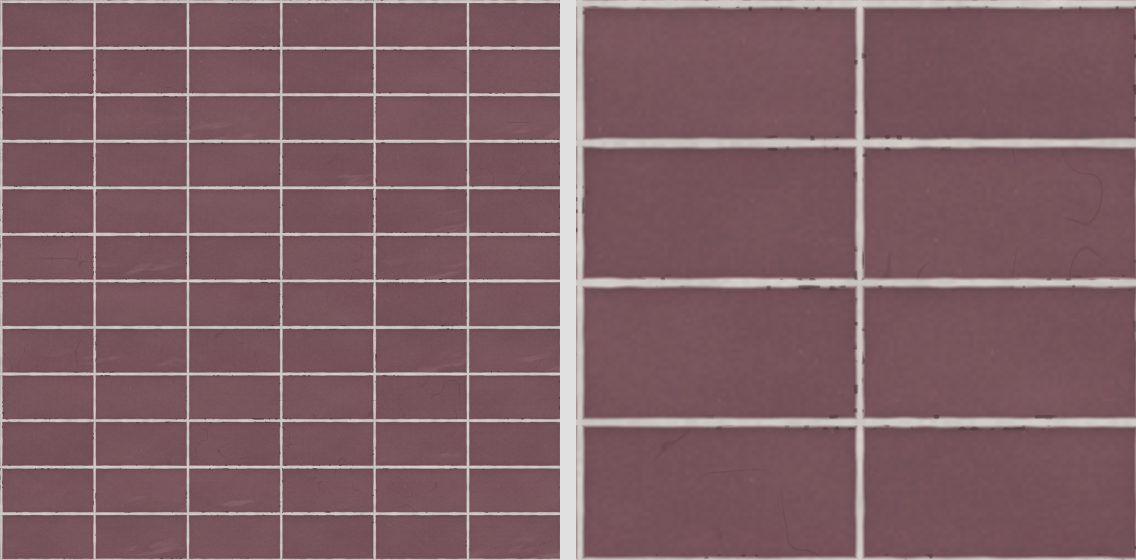
Left: the whole. Right: its middle third, enlarged.
This texture is drawn by a Shadertoy shader. Its source:

```glsl
// Glazed plum wall tiles in a straight 6 by 12 stack with pale, slightly worn grout.
#define GRID vec2(6.0, 12.03)           // tiles across and down
#define ORIGIN vec2(0.0023, 0.0029)     // first joint from the left and top
#define JOINT_HALF vec2(0.0022, 0.0026) // half width of upright and level joints
#define SOFTNESS 0.0015                 // blur of the joint edges
#define TILE_COLOR vec3(0.470, 0.330, 0.358)
#define GROUT_COLOR vec3(0.815, 0.795, 0.775)
#define SCUFF_COLOR vec3(0.60, 0.46, 0.48)
#define CHIP_COLOR vec3(0.27, 0.20, 0.21)
#define TONE_SPREAD 0.035               // brightness change between tiles
#define GRAIN 0.045                     // fine speckle in the glaze
#define CHIP_AMOUNT 0.60

float hash(vec2 p) {
    return fract(sin(dot(p, vec2(127.1, 311.7))) * 43758.5453);
}

float noise(vec2 p) {
    vec2 i = floor(p), f = fract(p);
    f = f * f * (3.0 - 2.0 * f);
    return mix(mix(hash(i), hash(i + vec2(1, 0)), f.x),
               mix(hash(i + vec2(0, 1)), hash(i + vec2(1, 1)), f.x), f.y);
}

float fbm(vec2 p) {
    float sum = 0.0, gain = 0.5;
    for (int i = 0; i < 4; i++) {
        sum += gain * noise(p);
        p = p * 2.03 + 17.3;
        gain *= 0.5;
    }
    return sum / 0.9375;
}

// Glaze: tone per tile, cloudy mottling, grain and occasional marks
vec3 glaze(vec2 p, vec2 id, vec2 local) {
    vec2 q = p + 3.7 * id;
    float tone = 1.0 + TONE_SPREAD * (hash(id) - 0.5);
    tone += 0.09 * (fbm(q * vec2(14.0, 26.0)) - 0.5);
    tone += GRAIN * (noise(p * 380.0) - 0.5);
    vec3 color = TILE_COLOR * tone;
    color.r += 0.012 * (noise(p * 230.0 + 40.0) - 0.5);

    // Pale slanted scuffs on a few tiles
    float scuffed = step(0.78, hash(id + 31.0));
    vec2 slant = vec2(q.x, q.y + 0.18 * q.x);
    float scuff = smoothstep(0.52, 0.75, fbm(slant * vec2(18.0, 75.0)));
    scuff *= smoothstep(0.35, 0.8, local.y);
    color = mix(color, SCUFF_COLOR, 0.32 * scuffed * scuff);

    // Faint curling hairlines on others
    float crazed = step(0.75, hash(id + 57.0));
    float hairline = 1.0 - smoothstep(0.0, 0.025, abs(noise(q * 38.0) - 0.5));
    hairline *= smoothstep(0.5, 0.7, noise(q * 24.0 + 9.0));
    color *= 1.0 - 0.09 * crazed * hairline;

    // Tiny light pits
    float pit = smoothstep(0.93, 0.98, noise(p * 210.0 + 70.0));
    return mix(color, SCUFF_COLOR, 0.25 * pit);
}

void mainImage(out vec4 fragColor, in vec2 fragCoord) {
    vec2 uv = fragCoord / iResolution.xy;
    vec2 p = vec2(uv.x, 1.0 - uv.y); // measured downwards from the top
    float pixel = 1.0 / min(iResolution.x, iResolution.y);
    float soft = max(SOFTNESS, 0.75 * pixel);

    // Tile cell, and distance from the nearest uneven joint edge
    vec2 cell = (p - ORIGIN) * GRID;
    vec2 id = floor(cell), local = fract(cell);
    vec2 line = floor(cell + 0.5);
    vec2 toJoint = abs(cell - line) / GRID;
    vec2 wobble = vec2(noise(vec2(line.x * 7.0, p.y * 85.0)),
                       noise(vec2(p.x * 85.0, line.y * 7.0))) - 0.5;
    vec2 edges = toJoint - JOINT_HALF * (1.0 + 0.28 * wobble);
    float gap = min(edges.x, edges.y);

    vec3 color = glaze(p, id, local);

    // Soft shade along the joints, deeper below each level one
    float below = 1.0 - step(0.5, local.y);
    color *= 1.0 - 0.07 * exp(-max(gap, 0.0) / 0.003);
    color *= 1.0 - 0.08 * below * exp(-max(edges.y, 0.0) / 0.004);

    // Grout with light stains
    float stain = fbm(p * 30.0 + 5.0);
    vec3 grout = GROUT_COLOR * (1.03 - 0.09 * stain + 0.05 * (noise(p * 260.0) - 0.5));
    color = mix(color, grout, 1.0 - smoothstep(-soft, soft, gap));

    // Dark chips clustered along the tile rims
    float rim = 1.0 - smoothstep(0.0004, 0.0022, abs(gap - 0.0006));
    float chip = smoothstep(0.68, 0.86, noise(p * 270.0 + 11.0));
    chip *= smoothstep(0.42, 0.65, noise(p * 26.0 + 3.0));
    color = mix(color, CHIP_COLOR, CHIP_AMOUNT * rim * chip);

    fragColor = vec4(clamp(color, 0.0, 1.0), 1.0);
}
```
